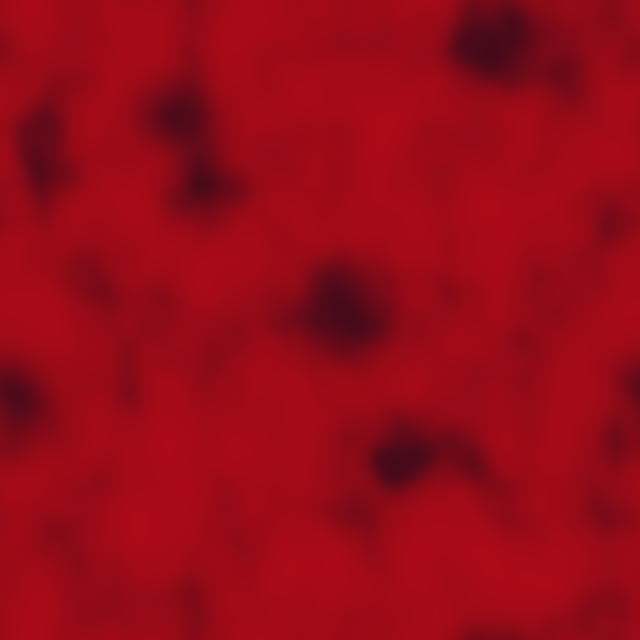
Reproduce this texture procedurally as a WebGL 2 fragment shader.

```glsl
#version 300 es
precision highp float;
// Soft crimson mottling with a few dark, blurred blots; tiles on all sides.

uniform vec2 u_resolution;
out vec4 fragColor;

const float TAU = 6.2831853;
const vec3 BRIGHT_RED = vec3(0.685, 0.041, 0.088);
const vec3 DARK_WINE = vec3(0.245, 0.040, 0.100);
const int BLOT_COUNT = 4;

// Integer hash of a lattice cell, from 0 to 1.
float hash(ivec2 cell, int seed) {
    uint h = uint(cell.x) * 374761393u + uint(cell.y) * 668265263u
           + uint(seed) * 2246822519u;
    h = (h ^ (h >> 15)) * 2246822519u;
    h = (h ^ (h >> 13)) * 3266489917u;
    h ^= h >> 16;
    return float(h >> 8) / 16777216.0;
}

// Slope contribution of one lattice corner, wrapped to the period.
float cornerSlope(ivec2 cell, ivec2 period, vec2 offset, int seed) {
    ivec2 wrapped = (cell + period) % period;
    float angle = TAU * hash(wrapped, seed);
    return dot(vec2(cos(angle), sin(angle)), offset);
}

// Periodic gradient noise, with a whole number of cells across the tile.
float gradientNoise(vec2 uv, ivec2 period, int seed) {
    vec2 p = uv * vec2(period);
    ivec2 cell = ivec2(floor(p));
    vec2 f = fract(p);
    vec2 blend = f * f * f * (f * (f * 6.0 - 15.0) + 10.0);
    float a = cornerSlope(cell, period, f, seed);
    float b = cornerSlope(cell + ivec2(1, 0), period, f - vec2(1.0, 0.0), seed);
    float c = cornerSlope(cell + ivec2(0, 1), period, f - vec2(0.0, 1.0), seed);
    float d = cornerSlope(cell + ivec2(1, 1), period, f - vec2(1.0), seed);
    return mix(mix(a, b, blend.x), mix(c, d, blend.x), blend.y);
}

// Three octaves of cloudy variation.
float mottling(vec2 uv) {
    return gradientNoise(uv, ivec2(6, 5), 11)
         + 0.55 * gradientNoise(uv, ivec2(11, 9), 23)
         + 0.18 * gradientNoise(uv, ivec2(21, 18), 37);
}

// Blurred ellipse whose distance wraps around the tile.
float blot(vec2 uv, vec2 center, vec2 radius, float tilt) {
    vec2 d = fract(uv - center + 0.5) - 0.5;
    float c = cos(tilt), s = sin(tilt);
    vec2 q = vec2(c * d.x + s * d.y, c * d.y - s * d.x) / radius;
    return exp(-0.5 * dot(q, q));
}

// Evenly dispersed blots with varied tilt, size and strength.
float blots(vec2 uv) {
    float clear = 1.0;
    for (int i = 0; i < BLOT_COUNT; i++) {
        vec2 center = fract(vec2(0.28, 0.81) + float(i) * vec2(0.7549, 0.5698));
        float tilt = 1.4 * (hash(ivec2(i, 0), 51) - 0.5);
        float size = mix(0.9, 1.1, hash(ivec2(i, 1), 51));
        float strength = mix(0.8, 0.95, hash(ivec2(i, 2), 51));
        clear *= 1.0 - strength * blot(uv, center, size * vec2(0.035, 0.046), tilt);
    }
    return 1.0 - clear;
}

// Level that eases into a ceiling of one.
float softCeiling(float level) {
    return level / pow(1.0 + pow(level, 4.0), 0.25);
}

void main() {
    vec2 uv = gl_FragCoord.xy / u_resolution;

    // Uneven outlines for the blots.
    vec2 warp = vec2(gradientNoise(uv, ivec2(9), 61),
                     gradientNoise(uv, ivec2(9), 73));

    // The exponential keeps most of the area bright and the shadows sparse.
    float shade = softCeiling(0.15 * exp(2.8 * mottling(uv)));
    shade = mix(shade, 1.0, blots(uv + 0.035 * warp));

    fragColor = vec4(mix(BRIGHT_RED, DARK_WINE, shade), 1.0);
}
```
